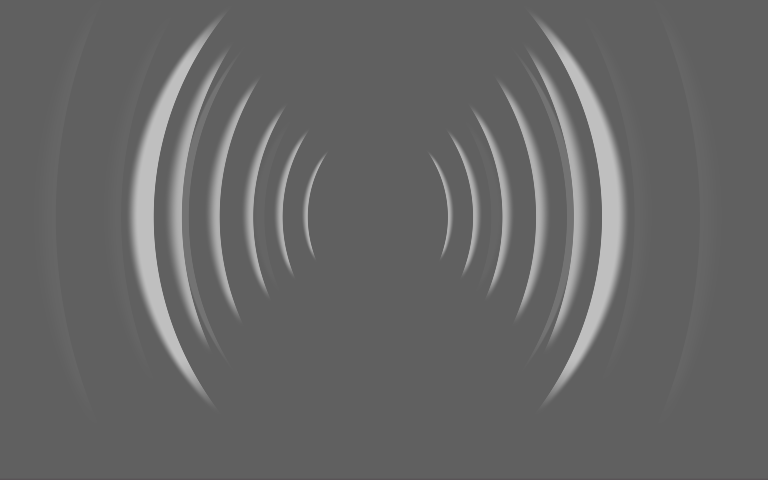
Reproduce this background procedurally as a Shadertoy shader.

```glsl
// Mirrored pale crescents spreading like sound waves over flat grey.
// Each crescent has a sharp circular inner edge, a soft outer falloff
// and a parabolic taper that closes it at both tips.

const float BACKGROUND = 0.378;
const float LIGHT = 0.75;
const float AXIS_X = 0.492;   // mirror axis, as a share of the width
const float ARC_Y = 0.548;    // height of the circle centres

// Coverage of one crescent; p.x is the distance from the mirror axis.
// reach: inner edge at mid height, span: vertical center and half height,
// core: width of the solid part, soft: width of the outer falloff.
float crescent(vec2 p, float reach, float radius, vec2 span,
               float core, float soft, float pixel) {
    float d = length(p - vec2(reach - radius, ARC_Y)) - radius;
    float v = (p.y - span.x) / span.y;
    float taper = max(1.0 - v * v, 0.0);
    float innerEdge = smoothstep(-0.5 * pixel, 0.5 * pixel, d);
    float solid = core * taper;
    float falloff = 1.0 - smoothstep(solid, solid + soft * mix(0.4, 1.0, taper), d);
    return innerEdge * falloff * smoothstep(0.0, 0.5, taper);
}

float blendLight(float shade, float coverage) {
    return mix(shade, LIGHT, coverage);
}

void mainImage(out vec4 fragColor, in vec2 fragCoord) {
    float pixel = 1.0 / iResolution.y;
    vec2 p = (fragCoord - vec2(AXIS_X * iResolution.x, 0.0)) * pixel;
    p.x = abs(p.x);
    float shade = BACKGROUND;

    // Faint outer waves
    shade = blendLight(shade, 0.055 * crescent(p, 0.671, 1.10, vec2(0.558, 0.450), 0.004, 0.045, pixel));
    shade = blendLight(shade, 0.050 * crescent(p, 0.535, 0.875, vec2(0.587, 0.385), 0.004, 0.035, pixel));

    // Dim bands beside the bright arcs
    shade = blendLight(shade, 0.200 * crescent(p, 0.394, 0.594, vec2(0.565, 0.342), 0.015, 0.006, pixel));
    shade = blendLight(shade, 0.050 * crescent(p, 0.2365, 0.386, vec2(0.570, 0.180), 0.012, 0.015, pixel));

    // Inner waves, growing outwards
    for (int i = 0; i < 5; i++) {
        float n = float(i);
        float reach = 0.146 + 0.048 * n + 0.0044 * n * n;
        vec2 span = vec2(0.571 + 0.004 * n, 0.8 * reach);
        float coverage = crescent(p, reach, 1.63 * reach, span,
                                  0.002 + 0.0008 * n, 0.012 + 0.0052 * n, pixel);
        shade = blendLight(shade, 0.85 * coverage);
    }

    // Broad bright wave
    shade = blendLight(shade, crescent(p, 0.467, 0.671, vec2(0.5625, 0.427), 0.032, 0.026, pixel));

    // Thin dark rim along the bottom
    float rim = 1.0 - smoothstep(0.002, 0.004, fragCoord.y * pixel);
    vec3 color = mix(vec3(shade), vec3(0.35, 0.33, 0.34), rim);
    fragColor = vec4(color, 1.0);
}
```
